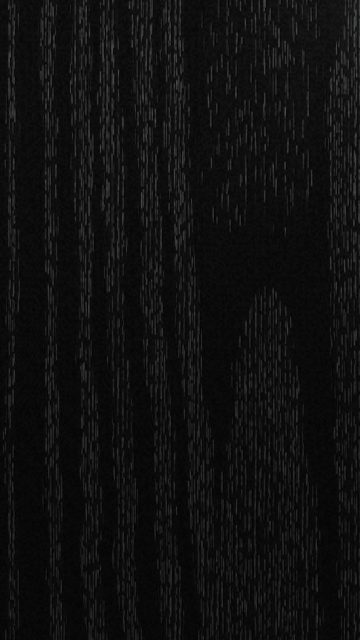
Write a Shadertoy shader that draws this texture.

```glsl
// Black stained wood veneer: near-black ground with ragged vertical bands of
// short, beaded grey pores. Band shapes (left stripes, a central arch, a right
// edge) give a density, and jittered columns of dashes are thresholded by it.

#define GROUND 0.043
#define PORE_LIGHT 0.150
#define PORE_COLUMNS 76.0
#define PORE_HALF_WIDTH 0.0021
#define PORE_LENGTH 0.062
#define BEAD_SCALE 95.0
#define BAND_SPACING 0.088
#define BAND_DRIFT 0.24
#define GRAIN_SCALE 210.0
#define GRAIN_AMOUNT 0.036

float hash(vec2 p) {
    return fract(sin(dot(p, vec2(127.1, 311.7))) * 43758.545);
}

float noise(vec2 p) {
    vec2 i = floor(p), f = fract(p);
    f = f * f * (3.0 - 2.0 * f);
    float low = mix(hash(i), hash(i + vec2(1, 0)), f.x);
    float high = mix(hash(i + vec2(0, 1)), hash(i + vec2(1, 1)), f.x);
    return mix(low, high, f.y);
}

// Soft-edged stripe: 1 inside halfWidth, 0 outside
float stripe(float d, float halfWidth, float soft) {
    return 1.0 - smoothstep(halfWidth - soft, halfWidth + soft, abs(d));
}

// Share of pores at a point; down runs from 0 at the top to 1 at the bottom
float poreDensity(float x, float down) {
    float wobble = 0.020 * (noise(vec2(x * 3.0, down * 7.0)) - 0.5)
                 + 0.014 * (noise(vec2(x * 9.0 + 5.0, down * 22.0)) - 0.5);
    float xw = x + wobble;
    float density = 0.0;

    // Left stripes lean further right towards the middle and grow wider
    for (int i = 0; i < 6; i++) {
        float k = float(i);
        float top = 0.035 + k * BAND_SPACING + 0.018 * (hash(vec2(k, 3.0)) - 0.5);
        float center = top + BAND_DRIFT * top * down;
        float halfWidth = 0.019 + 0.003 * k + 0.012 * (noise(vec2(k * 7.0, down * 4.0)) - 0.5);
        density = max(density, stripe(xw - center, halfWidth, 0.010));
    }

    // Sparse long pores at the upper right, thinning out downwards
    float sparse = stripe(xw - 0.72, 0.15, 0.03) * (1.0 - smoothstep(0.22, 0.43, down));
    density = max(density, 0.48 * sparse);

    // Arch that opens towards the bottom
    float archWidth = 0.17 * sqrt(max(down - 0.44, 0.0) / 0.56);
    float arch = stripe(xw - 0.76 + 0.03 * down, archWidth, 0.02) * smoothstep(0.43, 0.48, down);
    density = max(density, 0.85 * arch);

    // Broad band at the right edge
    float edge = 0.895 + 0.05 * down + 0.06 * (1.0 - smoothstep(0.0, 0.15, down));
    return max(density, 0.92 * smoothstep(edge - 0.012, edge + 0.012, xw));
}

// One layer of dashes: x is light, y is the shadow beside it
vec2 poreLayer(vec2 p, float density, float seed, float pixel) {
    float x = p.x + 0.004 * (noise(vec2(p.x * 20.0, p.y * 9.0 + seed)) - 0.5);
    float u = x * PORE_COLUMNS + seed * 0.37;
    float column = floor(u);
    vec2 id = vec2(column, seed);
    float offset = (fract(u) - mix(0.3, 0.7, hash(id))) / PORE_COLUMNS;

    float cellLength = PORE_LENGTH * mix(0.55, 1.4, hash(id + 9.0));
    float v = p.y / cellLength + 17.0 * hash(id + 4.0);
    vec2 cell = vec2(column + seed * 91.0, floor(v));
    float endSoft = max(0.06, pixel / cellLength);
    float dash = stripe(fract(v) - 0.5, mix(0.22, 0.46, hash(cell + 2.0)), endSoft);

    float chance = hash(cell);
    float present = smoothstep(chance - 0.08, chance + 0.08, density * 0.94 - 0.06);
    float bead = noise(vec2(column * 3.7 + seed, p.y * BEAD_SCALE));
    float light = mix(0.45, 1.25, bead) * mix(0.55, 1.15, hash(cell + 6.0));
    float soft = max(0.0010, 0.6 * pixel);
    float line = stripe(offset, PORE_HALF_WIDTH, soft);
    float shade = stripe(offset - 2.0 * PORE_HALF_WIDTH, PORE_HALF_WIDTH, soft);
    return vec2(line * light, shade) * dash * present;
}

void mainImage(out vec4 fragColor, in vec2 fragCoord) {
    float pixel = 1.0 / iResolution.x;
    vec2 p = fragCoord * pixel;
    float down = 1.0 - fragCoord.y / iResolution.y;
    float density = poreDensity(p.x, down);

    // Two interleaved pore layers
    vec2 a = poreLayer(p, density, 1.0, pixel);
    vec2 b = poreLayer(p, density, 2.0, pixel);
    float pores = max(a.x, b.x);
    float shadow = max(a.y, b.y) * (1.0 - min(pores, 1.0));

    // Light falls off downwards, with a faint sheen in the top right corner
    float lighting = mix(1.18, 0.74, smoothstep(0.0, 0.9, down));
    float sheen = 0.045 * exp(-7.0 * length(vec2(1.0 - p.x, down * 1.6)));

    // Fine surface grain over the whole board
    float grain = noise(p * vec2(GRAIN_SCALE, GRAIN_SCALE * 0.8)) - 0.5;
    float value = GROUND + 0.012 * density + GRAIN_AMOUNT * grain - 0.018 * shadow;
    value = (value + PORE_LIGHT * pores) * lighting + sheen;

    vec3 tint = vec3(0.99, 1.0, 1.0);
    fragColor = vec4(clamp(value, 0.0, 1.0) * tint, 1.0);
}
```
